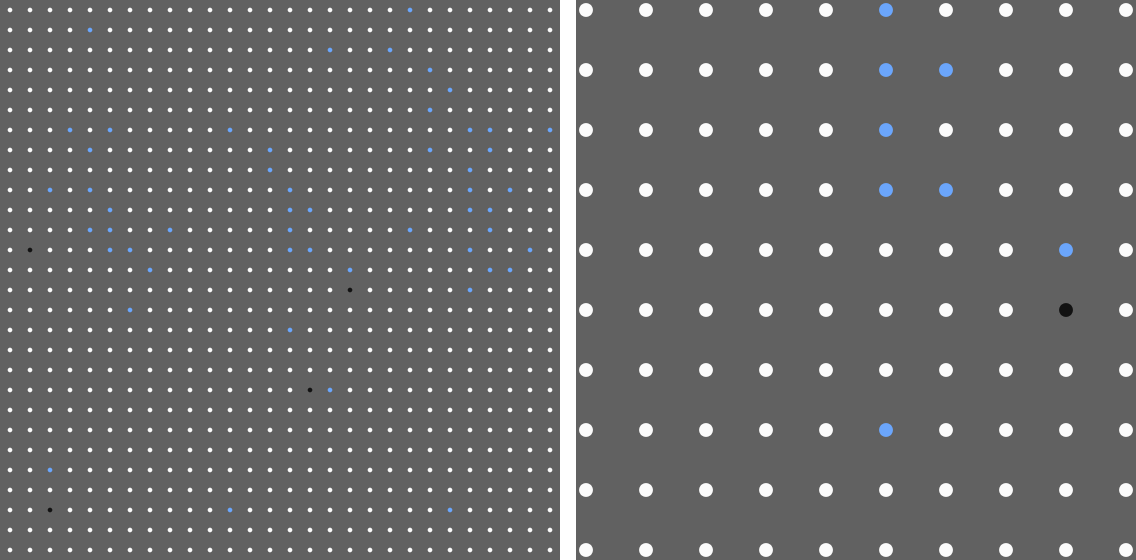
Left, the full canvas; right, a detail of the centre.
A Shadertoy shader for this pattern:

```glsl
// A square lattice of small pale dots on flat grey, with some dots tinted blue or black.
// Blue dots gather in slanted patches: a per-cell hash is tested against layered sines
// of whole frequency, so the lattice and its patches wrap on every edge.

const float GRID = 28.0;           // repeats across and down
const float DOT_RADIUS = 0.115;    // in cells
const float BLUE_BASE = 0.016;     // chance of blue outside the patches
const float BLUE_PATCH = 0.5;      // added chance at a patch centre
const int BLACK_COUNT = 4;
const vec2 BLACK_START = vec2(0.05, 0.90);
const vec2 BLACK_STEP = vec2(0.52, 0.63);
const float BLACK_HEIGHT = 0.6;    // black dots stay below this height

const vec3 GROUND = vec3(0.38);
const vec3 WHITE = vec3(0.98);
const vec3 BLUE = vec3(0.42, 0.65, 0.99);
const vec3 BLACK = vec3(0.07);
const float TAU = 6.2831853;

float hashCell(vec2 cell) {
    uvec2 q = uvec2(cell) * uvec2(1597u, 3571u) + 977u;
    uint n = (q.x ^ (q.y << 9)) * 747796405u;
    n = (n ^ (n >> 15)) * 277803737u;
    n ^= n >> 16;
    return float(n & 65535u) / 65536.0;
}

// Chance of a blue dot: slanted bands crossed with one broad vertical swell
float blueChance(vec2 p) {
    float bands = 0.5 + 0.5 * cos(TAU * (3.0 * p.x + p.y - 0.2));
    float swell = 0.5 + 0.5 * cos(TAU * (p.y - 0.68));
    return BLUE_BASE + BLUE_PATCH * bands * bands * swell * swell;
}

// A few black dots, spread by a fixed stride that wraps
bool isBlack(vec2 cell) {
    for (int i = 0; i < BLACK_COUNT; i++) {
        vec2 spot = fract(BLACK_START + float(i) * BLACK_STEP);
        vec2 target = floor(GRID * spot * vec2(1.0, BLACK_HEIGHT));
        if (all(equal(cell, target))) return true;
    }
    return false;
}

vec3 dotColour(vec2 cell) {
    if (isBlack(cell)) return BLACK;
    return hashCell(cell) < blueChance((cell + 0.5) / GRID) ? BLUE : WHITE;
}

void mainImage(out vec4 fragColor, in vec2 fragCoord) {
    vec2 grid = GRID * fragCoord / iResolution.xy;
    vec2 cell = mod(floor(grid), GRID);

    // Dot coverage, softened over one pixel
    float pixel = GRID / min(iResolution.x, iResolution.y);
    float dist = length(fract(grid) - 0.5) - DOT_RADIUS;
    float cover = clamp(0.5 - dist / pixel, 0.0, 1.0);

    fragColor = vec4(mix(GROUND, dotColour(cell), cover), 1.0);
}
```
